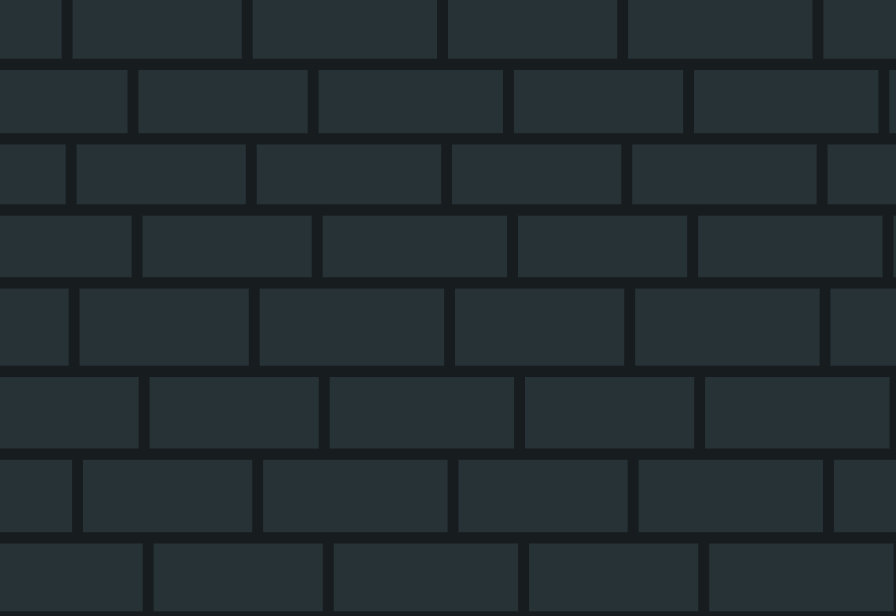
Reproduce this pattern procedurally as a Shadertoy shader.

```glsl
// Dark slate brick wall: eight courses of uneven height in running bond.
// Each course repeats a short and a long brick from its own start offset;
// distances to the bed and head joints give the flat, crisp mortar lines.

const int COURSES = 8;
const float PAIR_WIDTH = 0.6095;   // one short brick plus one long brick
const float SHORT_WIDTH = 0.2924;
const float HEAD_HALF = 0.0089;    // half width of upright joints
const float BED_HALF = 0.0092;     // half width of level joints
const vec3 BRICK = vec3(0.153, 0.196, 0.216);
const vec3 MORTAR = vec3(0.090, 0.110, 0.123);

// Bed joint below each course, measured down from the top edge
const float BED_Y[COURSES] = float[COURSES](
    0.1045, 0.2254, 0.3409, 0.4593, 0.6028, 0.7373, 0.8731, 1.0015);

// Where the first short brick of each course starts
const float START_X[COURSES] = float[COURSES](
    0.1089, 0.2159, 0.1155, 0.2225, 0.1203, 0.2339, 0.1259, 0.2405);

float hash21(vec2 cell) {
    vec3 q = fract(vec3(cell.xyx) * 0.1031);
    q += dot(q, q.yzx + 33.33);
    return fract((q.x + q.y) * q.z);
}

// Returns the course index and the distance to the nearest bed joint
float bedDistance(float y, out int course) {
    float nearest = 1.0;
    course = 0;
    for (int i = 0; i < COURSES; i++) {
        nearest = min(nearest, abs(y - BED_Y[i]));
        if (y > BED_Y[i]) course = min(i + 1, COURSES - 1);
    }
    return nearest;
}

// Returns the brick index and the distance to the nearest head joint
float headDistance(float x, out float brick) {
    float u = mod(x, PAIR_WIDTH);
    brick = 2.0 * floor(x / PAIR_WIDTH) + step(SHORT_WIDTH, u);
    return min(min(u, PAIR_WIDTH - u), abs(u - SHORT_WIDTH));
}

// Coverage of a line, smoothed over one pixel
float lineMask(float dist, float halfWidth, float pixel) {
    return clamp((halfWidth - dist) / pixel + 0.5, 0.0, 1.0);
}

void mainImage(out vec4 fragColor, in vec2 fragCoord) {
    float pixel = 1.0 / iResolution.y;
    vec2 p = fragCoord * pixel;
    p.y = 1.0 - p.y;

    int course;
    float brick;
    float bed = bedDistance(p.y, course);
    float head = headDistance(p.x - START_X[course], brick);

    // Barely visible change of tone from brick to brick
    float tone = hash21(vec2(brick + 8.0, float(course))) - 0.5;
    vec3 face = BRICK + 0.003 * tone;

    float mortar = max(lineMask(bed, BED_HALF, pixel),
                       lineMask(head, HEAD_HALF, pixel));
    fragColor = vec4(mix(face, MORTAR, mortar), 1.0);
}
```
